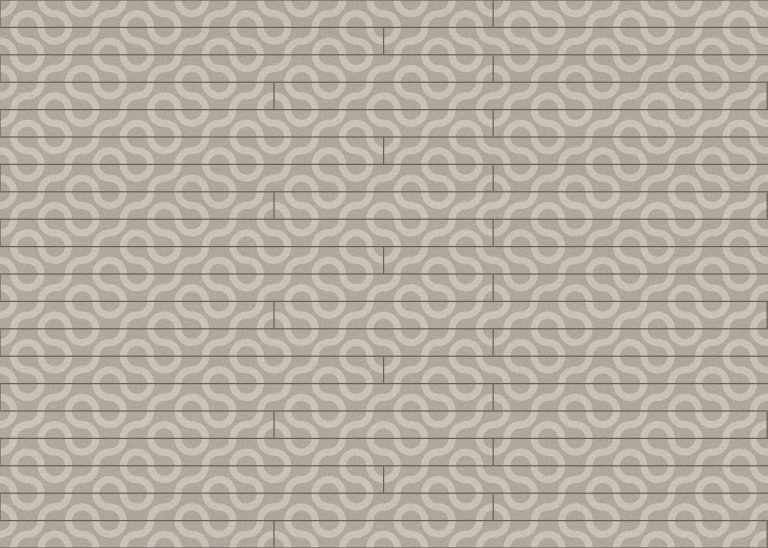
Write a WebGL 2 fragment shader that draws this pattern.

```glsl
#version 300 es
precision highp float;

#define ROWS 20.0
#define BOARD_LENGTH 18.0
#define BAND_WIDTH 0.26
#define SEAM_WIDTH 0.045
#define GRAIN_SCALE 11.0
#define GRAIN_AMOUNT 0.035
#define BOARD_VARIATION 0.012
#define GROUND_COLOR vec3(0.685, 0.655, 0.615)
#define BAND_COLOR vec3(0.79, 0.76, 0.72)
#define SEAM_COLOR vec3(0.40, 0.38, 0.35)

uniform vec2 u_resolution;
out vec4 fragColor;

float hash(vec2 p) {
    vec3 q = fract(p.xyx * vec3(0.1031, 0.1030, 0.0973));
    q += dot(q, q.yzx + 33.33);
    return fract((q.x + q.y) * q.z);
}

vec2 gradient(vec2 cell) {
    float angle = 6.28319 * hash(cell);
    return vec2(cos(angle), sin(angle));
}

float gradientNoise(vec2 p) {
    vec2 i = floor(p), f = fract(p);
    vec2 u = f * f * f * (f * (f * 6.0 - 15.0) + 10.0);
    vec2 e = vec2(1.0, 0.0);
    float low = mix(dot(gradient(i), f), dot(gradient(i + e), f - e), u.x);
    float high = mix(dot(gradient(i + e.yx), f - e.yx),
                     dot(gradient(i + 1.0), f - 1.0), u.x);
    return mix(low, high, u.y);
}

// Share of a pixel covered by a thin line at distance d
float lineCoverage(float d, float width, float pixel) {
    float h = 0.5 * width;
    return clamp((min(d + 0.5 * pixel, h) - max(d - 0.5 * pixel, -h)) / pixel, 0.0, 1.0);
}

// Distance to the centre line of the two quarter arcs in a tile
float arcDistance(vec2 grid) {
    vec2 tile = floor(grid), p = fract(grid);
    float phase = mod(tile.x + tile.y, 4.0);
    if (phase > 0.5 && phase < 2.5) p.x = 1.0 - p.x;
    return abs(min(length(p), length(p - 1.0)) - 0.5);
}

// Butt joint position of a row, staggered over four rows
float jointOffset(float row) {
    float step4 = mod(row, 4.0);
    return step4 == 1.0 ? 14.0 : (step4 == 3.0 ? 10.0 : 0.0);
}

void main() {
    // Tile units, rows counted from the top
    float pixel = ROWS / u_resolution.y;
    vec2 pos = vec2(gl_FragCoord.x, u_resolution.y - gl_FragCoord.y) * pixel;
    float row = floor(pos.y);

    // Winding bands, restarting with each board length
    vec2 grid = vec2(mod(pos.x, BOARD_LENGTH), pos.y);
    float edge = arcDistance(grid) - 0.5 * BAND_WIDTH;
    float band = 1.0 - smoothstep(-0.6 * pixel, 0.6 * pixel, edge);
    vec3 color = mix(GROUND_COLOR, BAND_COLOR, band);

    // Fine grain and a slight tone per board
    float along = (pos.x - jointOffset(row)) / BOARD_LENGTH;
    float grain = gradientNoise(pos * GRAIN_SCALE)
                + 0.5 * gradientNoise(pos * GRAIN_SCALE * vec2(0.3, 1.7) + 71.0);
    color += GRAIN_AMOUNT * grain;
    color += BOARD_VARIATION * (hash(vec2(floor(along) + 5.0, row + 3.0)) - 0.5);

    // Seams between rows and at board ends
    float rowDistance = abs(pos.y - round(pos.y));
    float endDistance = abs(along - round(along)) * BOARD_LENGTH;
    float seam = max(lineCoverage(rowDistance, SEAM_WIDTH, pixel),
                     lineCoverage(endDistance, SEAM_WIDTH, pixel));
    color = mix(color, SEAM_COLOR, seam);

    fragColor = vec4(color, 1.0);
}
```
